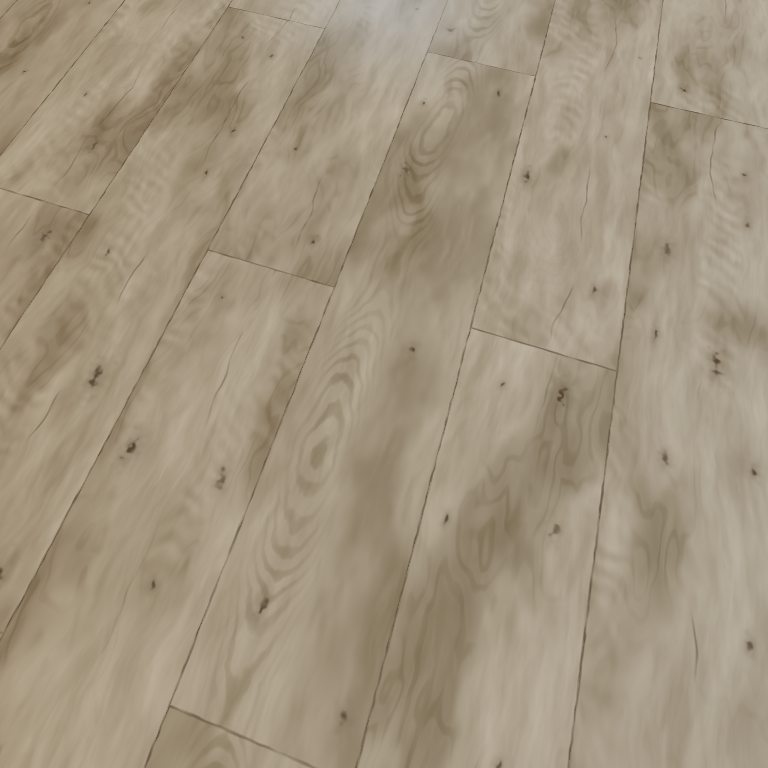
This texture is drawn by a three.js fragment shader. Its source:

```glsl
// Worn, pale oak planks seen in perspective, with half-staggered end joints.
// The canvas is projected to floor coordinates; each plank is then built from
// stretched noise, ring grain, stains, knots and cracks.
#define PLANK_LENGTH 6.0
#define SEAM_WIDTH 0.011
#define STAIN_AMOUNT 0.52
#define GRAIN_AMOUNT 0.62
#define RING_AMOUNT 0.34
#define KNOT_CHANCE 0.50
#define PALE_WOOD vec3(0.738, 0.692, 0.620)
#define BROWN_WOOD vec3(0.505, 0.442, 0.345)
#define SEAM_COLOR vec3(0.350, 0.295, 0.220)
#define KNOT_COLOR vec3(0.290, 0.235, 0.165)
#define GLARE_COLOR vec3(0.740, 0.755, 0.770)

varying vec2 vUv;

float hash(vec2 p) {
  vec3 q = fract(vec3(p.xyx) * 0.1031);
  q += dot(q, q.yzx + 33.33);
  return fract((q.x + q.y) * q.z);
}

float noise(vec2 p) {
  vec2 i = floor(p), f = fract(p);
  f = f * f * (3.0 - 2.0 * f);
  return mix(mix(hash(i), hash(i + vec2(1.0, 0.0)), f.x),
             mix(hash(i + vec2(0.0, 1.0)), hash(i + 1.0), f.x), f.y);
}

float fbm(vec2 p) {
  float sum = 0.0, weight = 0.53;
  for (int i = 0; i < 4; i++) {
    sum += weight * noise(p);
    p = p * 2.03 + vec2(17.3, 9.1);
    weight *= 0.5;
  }
  return sum;
}

// Column coordinate in x, lengthwise coordinate in plank lengths in y.
vec2 projectFloor(vec2 uv) {
  float down = 1.0 - uv.y;
  float depth = down + 1.03;
  float across = (uv.x - 0.443 + 0.531 * down) / (0.136 * depth) + 2.0;
  float along = ((uv.x + 4.3) / depth - 2.32) / 2.105;
  return vec2(across, along);
}

// Uneven ovals and arches along a wandering heart line.
float ringGrain(vec2 p, vec2 seed) {
  float wander = noise(vec2(p.y * 1.3, 3.0) + seed) - 0.5;
  float offset = p.x - 0.33 - 0.10 * wander;
  float field = 26.0 * offset * offset - 1.25 * cos(6.2832 * (p.y - 1.72) / 3.26);
  field += 0.60 * (fbm(p * vec2(5.0, 3.0) + seed) - 0.5);
  float bands = smoothstep(-0.3, 1.0, sin(field * 17.0));
  float fade = 0.30 + 0.9 * noise(p * vec2(6.0, 3.5) + seed + 61.0);
  return bands * fade * exp(-offset * offset * 60.0);
}

// Dark core in x, soft brown halo in y; one possible knot in each cell.
vec2 knots(vec2 p, vec2 seed) {
  vec2 cell = floor(p * vec2(2.0, 1.0));
  vec2 key = cell + seed;
  vec2 center = (cell + 0.25 + 0.5 * vec2(hash(key + 5.1), hash(key + 8.7))) * vec2(0.5, 1.0);
  float pick = hash(key + 2.3);
  float size = mix(0.010, 0.030, pick * pick);
  vec2 d = (p - center) / vec2(size, size * mix(1.2, 3.2, hash(key + 4.4)));
  d += 1.6 * (vec2(noise(p * 30.0 + key), noise(p * 30.0 + key + 40.0)) - 0.5);
  float r = length(d);
  return step(hash(key + 1.7), KNOT_CHANCE) * mix(0.55, 1.0, hash(key + 6.6))
       * vec2(1.0 - smoothstep(0.2, 1.3, r), exp(-r * r * 0.20));
}

void main() {
  vec2 world = projectFloor(vUv);
  float column = floor(world.x);
  world.y += 0.5 * (1.0 - mod(column, 2.0));
  vec2 id = vec2(column, floor(world.y));
  vec2 p = fract(world) * vec2(1.0, PLANK_LENGTH);
  vec2 seed = floor(vec2(hash(id + 21.0), hash(id + 57.0)) * 90.0);

  // Plank tone, streaky stains and lengthwise grain
  float bend = fbm(p * vec2(2.5, 1.3) + seed) - 0.5;
  vec2 grainPos = vec2(p.x + 0.16 * bend, p.y);
  float grain = fbm(grainPos * vec2(10.0, 2.0) + seed) - 0.5;
  float fiber = fbm(grainPos * vec2(26.0, 4.0) + seed + 47.0) - 0.5;
  float cloud = fbm(grainPos * vec2(3.0, 1.1) + seed + 11.0) + 0.35 * grain + 0.15 * fiber;
  float stain = smoothstep(0.44, 0.80, cloud);
  float tone = 0.73 + 0.12 * (hash(id + 3.0) - 0.5) + 0.18 * (vUv.x - 0.5);
  tone += GRAIN_AMOUNT * (grain + 0.40 * fiber) - STAIN_AMOUNT * stain;

  // Ring grain on every fourth column, faint figure and saw ripples elsewhere
  float ringed = step(2.5, mod(column, 4.0));
  float contour = fbm(grainPos * vec2(2.6, 0.7) + seed + 71.0);
  float figure = smoothstep(0.1, 1.0, sin(contour * 70.0)) * (0.25 + stain);
  tone -= mix(0.13 * figure, RING_AMOUNT * ringGrain(p, seed), ringed);
  float ripple = sin(p.y * 40.0 + p.x * 24.0 + 22.0 * bend) * noise(p * vec2(14.0, 9.0) + seed);
  float rippleArea = smoothstep(0.60, 0.82, noise(p * vec2(3.0, 0.8) + seed + 31.0));
  tone += 0.12 * ripple * rippleArea * (1.0 - ringed);

  vec3 color = mix(BROWN_WOOD, PALE_WOOD, clamp(tone, -0.2, 1.1));
  color *= mix(vec3(1.0, 0.985, 0.955), vec3(0.98, 0.995, 1.01), vUv.x);

  // Knots and broken hairline cracks
  vec2 knot = knots(p, seed);
  color = mix(color, BROWN_WOOD * 0.90, 0.50 * knot.y);
  color = mix(color, KNOT_COLOR, 0.85 * knot.x);
  float crackX = 0.58 + 0.22 * (fbm(vec2(p.y * 1.3, 7.0) + seed) - 0.5);
  float crack = 1.0 - smoothstep(0.0, 0.011, abs(p.x - crackX));
  crack *= smoothstep(0.40, 0.75, noise(vec2(p.y * 2.3, 2.0) + seed));
  crack *= 0.3 + 0.7 * noise(vec2(p.y * 14.0, 5.0) + seed);
  color = mix(color, SEAM_COLOR, 0.50 * crack * (1.0 - ringed));

  // Thin, broken seams between planks and at their ends
  vec2 edge = min(p, vec2(1.0, PLANK_LENGTH) - p);
  edge += 0.006 * (noise(p * 20.0 + seed) - 0.5);
  vec2 seam = 1.0 - smoothstep(vec2(0.0), vec2(SEAM_WIDTH, SEAM_WIDTH * 1.15), edge);
  float wear = 0.22 + 0.65 * noise(world * vec2(13.0, 85.0));
  color = mix(color, SEAM_COLOR, max(seam.x, 0.85 * seam.y) * wear);

  // Cool window glare near the top
  vec2 glare = (vUv - vec2(0.51, 1.0)) / vec2(0.13, 0.09);
  color = mix(color, GLARE_COLOR, 0.55 * exp(-dot(glare, glare)));
  gl_FragColor = vec4(color, 1.0);
}
```
